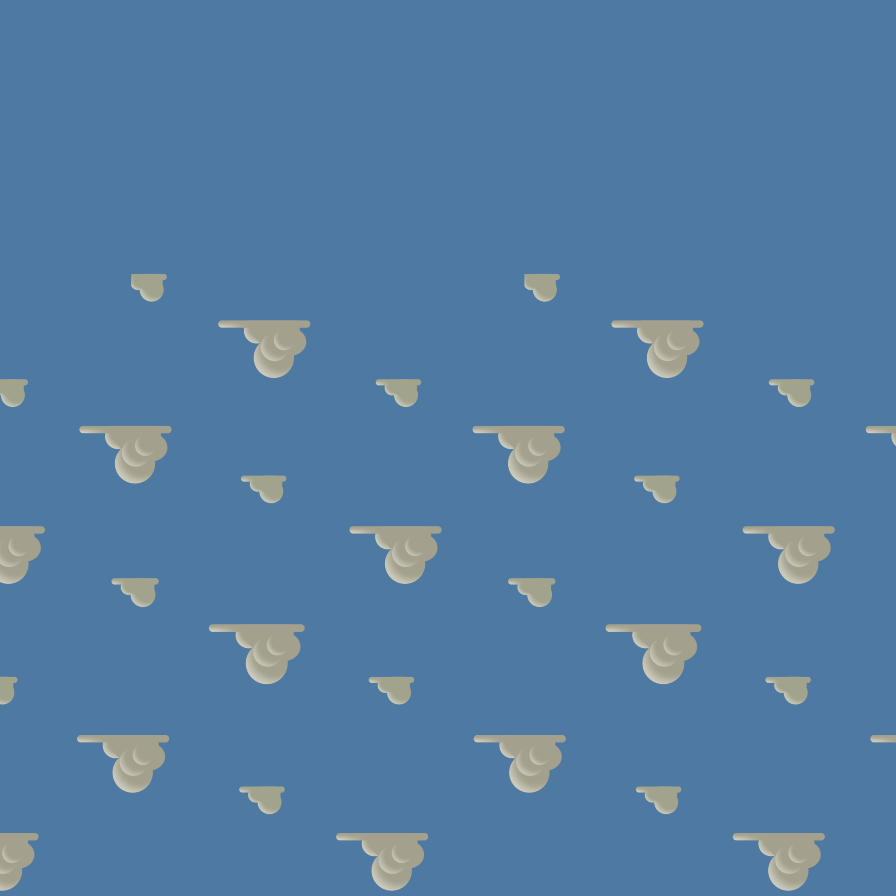
This pattern is drawn by a Shadertoy shader. Its source:

```glsl
// Flat-topped stone-coloured clouds hanging in staggered rows on a blue sky.
// Each cloud layers shaded ellipses below a rounded bar; rows repeat with mod.
// The canvas spans 768 units, with y measured downward from the top.

const vec3 SKY = vec3(0.306, 0.475, 0.640);
const vec3 STONE = vec3(0.641, 0.632, 0.553);
const vec3 GLINT = vec3(0.83, 0.82, 0.77);

float aa; // size of one pixel in canvas units

float cover(float d) {
    return 1.0 - smoothstep(-0.6 * aa, 0.6 * aa, d);
}

void paint(inout vec4 cloud, vec3 color, float alpha) {
    cloud = mix(cloud, vec4(color, 1.0), alpha);
}

// Ellipse lit along its lower-left rim
void puff(inout vec4 cloud, vec2 p, vec2 center, vec2 radius, float shine) {
    vec2 q = (p - center) / radius;
    float light = smoothstep(0.85, 1.55, length(q - vec2(0.36, -0.36)));
    float d = (length(q) - 1.0) * min(radius.x, radius.y);
    paint(cloud, mix(STONE, GLINT, light * shine), cover(d));
}

// Rounded bar whose left tip catches light underneath
void bar(inout vec4 cloud, vec2 p, float width, float height) {
    float r = 0.5 * height;
    float d = length(vec2(p.x - clamp(p.x, r, width - r), p.y - r)) - r;
    float light = (1.0 - smoothstep(0.0, 0.34 * width, p.x))
                * smoothstep(0.1 * height, height, p.y);
    paint(cloud, mix(STONE, GLINT, light), cover(d));
}

vec4 bigCloud(vec2 p) {
    vec4 cloud = vec4(STONE, 0.0);
    puff(cloud, p, vec2(47.7, 32.2), vec2(17.3), 0.9);
    puff(cloud, p, vec2(33.0, 9.0), vec2(11.0), 0.9);
    puff(cloud, p, vec2(61.5, 18.5), vec2(14.0, 12.0), 0.0);
    puff(cloud, p, vec2(50.0, 8.0), vec2(20.0, 16.0), 0.0);
    puff(cloud, p, vec2(48.5, 23.0), vec2(12.0), 0.75);
    puff(cloud, p, vec2(56.5, 17.0), vec2(8.7), 0.75);
    bar(cloud, p, 79.0, 6.4);
    cloud.a *= cover(-p.y);
    return cloud;
}

vec4 smallCloud(vec2 p) {
    vec4 cloud = vec4(STONE, 0.0);
    puff(cloud, p, vec2(26.0, 13.6), vec2(10.3), 0.8);
    puff(cloud, p, vec2(14.2, 7.4), vec2(6.6), 0.8);
    puff(cloud, p, vec2(25.0, 7.0), vec2(10.5, 8.0), 0.0);
    bar(cloud, p, 39.0, 5.4);
    cloud.rgb *= vec3(0.99, 1.01, 1.0);
    cloud.a *= cover(-p.y);
    return cloud;
}

// Position within the nearest repeat of a row
vec2 tile(vec2 p, vec2 start, float period) {
    return vec2(mod(p.x - start.x + 100.0, period) - 100.0, p.y - start.y);
}

void mainImage(out vec4 fragColor, in vec2 fragCoord) {
    vec2 p = 768.0 * fragCoord / iResolution.xy;
    p.y = 768.0 - p.y;
    aa = 768.0 / iResolution.y;

    vec2 bigRows[6] = vec2[6](vec2(187, 274.5), vec2(68, 365), vec2(299.5, 451),
                              vec2(179, 535), vec2(66, 630), vec2(288, 714));
    vec2 smallRows[6] = vec2[6](vec2(104, 234.7), vec2(322, 325), vec2(206.5, 407.5),
                                vec2(95.5, 495.5), vec2(316, 580), vec2(205, 674));
    vec3 color = SKY;

    for (int row = 0; row < 6; row++) {
        float period = row < 3 ? 337.0 : 340.0;
        float size = row == 3 ? 1.04 : 1.0;

        // The leftmost clouds of two rows drift off the even spacing
        float drift = row == 5 ? 6.0 : row == 2 ? -3.0 : 0.0;
        vec2 bigStart = bigRows[row] + vec2(p.x < 60.0 ? drift : 0.0, 0.0);
        vec4 big = bigCloud(tile(p, bigStart, period) / size);
        color = mix(color, big.rgb, big.a);

        // The top row of small clouds is cut off at its left side
        vec2 local = tile(p, smallRows[row], period) / size;
        vec4 little = smallCloud(local);
        if (row == 0) little.a *= cover(8.5 - local.x);
        color = mix(color, little.rgb, little.a);
    }
    fragColor = vec4(color, 1.0);
}
```
